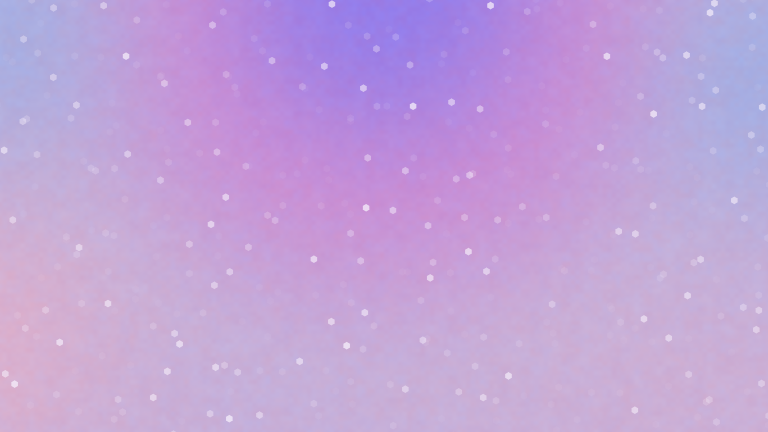
Give the GLSL for this background, as a Shadertoy shader.

```glsl
const vec3 VIOLET = vec3(0.59, 0.49, 0.91);
const vec3 ORCHID = vec3(0.785, 0.555, 0.835);
const vec3 LAVENDER = vec3(0.775, 0.685, 0.848);
const vec3 SKY = vec3(0.64, 0.68, 0.885);
const vec3 ROSE = vec3(0.87, 0.69, 0.80);
const vec3 BOKEH = vec3(0.96, 0.93, 0.98);

float hash(vec2 p) {
    return fract(sin(dot(p, vec2(127.1, 311.7))) * 43758.5453);
}

float valueNoise(vec2 p) {
    vec2 cell = floor(p);
    vec2 f = fract(p);
    f = f * f * (3.0 - 2.0 * f);
    float low = mix(hash(cell), hash(cell + vec2(1, 0)), f.x);
    float high = mix(hash(cell + vec2(0, 1)), hash(cell + vec2(1, 1)), f.x);
    return mix(low, high, f.y);
}

float glow(vec2 p, vec2 center, vec2 size) {
    vec2 d = (p - center) / size;
    return exp(-dot(d, d));
}

float hexagonDistance(vec2 p, float radius) {
    p = abs(p);
    return max(p.x, dot(p, vec2(0.5, 0.866))) - radius;
}

// Violet core, orchid halo and lavender surround, with tinted sides
vec3 skyGradient(vec2 p, float aspect) {
    vec2 offset = (p - vec2(0.5 * aspect, 1.05)) * vec2(0.95, 0.92);
    float radius = length(offset);
    vec3 color = mix(VIOLET, ORCHID, smoothstep(0.06, 0.52, radius));
    color = mix(color, LAVENDER, smoothstep(0.40, 0.88, radius));
    color = mix(color, SKY, 0.85 * glow(p, vec2(0.0, 0.93), vec2(0.28, 0.34)));
    color = mix(color, SKY, 0.9 * glow(p, vec2(aspect, 0.83), vec2(0.28, 0.34)));
    color = mix(color, ROSE, 0.25 * glow(p, vec2(0.9 * aspect, 0.1), vec2(0.6, 0.3)));
    return mix(color, ROSE, 0.85 * glow(p, vec2(-0.06, 0.20), vec2(0.34, 0.34)));
}

// One jittered hexagon per grid cell, mostly faint
float bokehLayer(vec2 p, float cellSize, float seed, float pixel) {
    vec2 cell = floor(p / cellSize);
    vec2 key = cell + seed * 17.3;
    vec2 jitter = vec2(hash(key), hash(key + 41.7));
    vec2 center = (cell + mix(vec2(0.1), vec2(0.9), jitter)) * cellSize;
    float strength = hash(key + 83.1);
    float edge = hexagonDistance(p - center, 0.0076);
    float shape = 1.0 - smoothstep(-0.6 * pixel, 0.6 * pixel, edge);
    return shape * (0.05 + 0.75 * pow(strength, 3.2));
}

// Zero-centered patches at two scales
float mottle(vec2 p) {
    return 0.55 * valueNoise(p * 42.0) + 0.45 * valueNoise(p * 95.0 + 7.0) - 0.5;
}

void mainImage(out vec4 fragColor, in vec2 fragCoord) {
    vec2 p = fragCoord / iResolution.y;
    float aspect = iResolution.x / iResolution.y;
    float pixel = 1.0 / iResolution.y;
    vec3 color = skyGradient(p, aspect);

    // Soft mottling in two hues
    color += mottle(p) * vec3(0.014, -0.036, -0.05);
    color += mottle(p + 31.0) * vec3(0.03, 0.012, -0.015);

    // Scattered bokeh
    for (int i = 0; i < 3; i++) {
        float layer = float(i);
        float cellSize = 0.112 + 0.013 * layer;
        float alpha = bokehLayer(p + layer * vec2(0.043, 0.071), cellSize, layer + 1.0, pixel);
        color = mix(color, BOKEH, alpha);
    }
    fragColor = vec4(color, 1.0);
}
```
